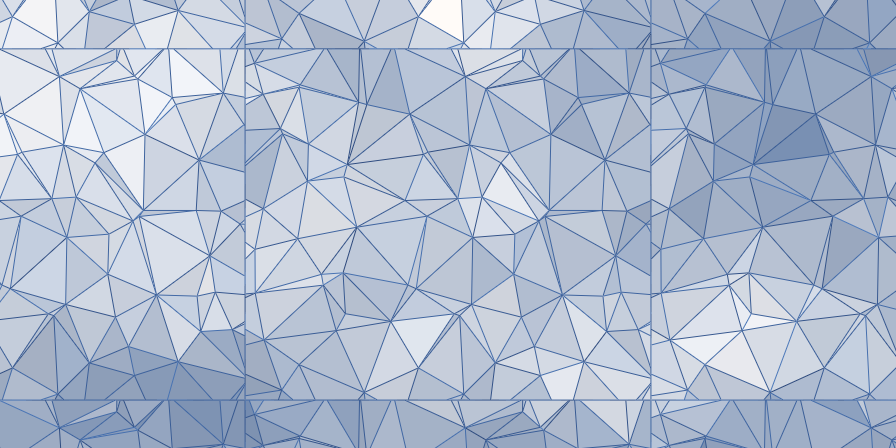
A WebGL 2 fragment shader for this background:

```glsl
#version 300 es
precision highp float;
// Tiled Delaunay mesh of flat blue-grey triangles with thin blue outlines.

uniform vec2 u_resolution;
out vec4 fragColor;

const int POINT_COUNT = 50;

vec2 hash2(vec2 p) {
    vec3 h = fract(p.xyx * vec3(0.1031, 0.1030, 0.0973));
    h += dot(h, h.yzx + 33.33);
    return fract((h.xx + h.yz) * h.zy);
}

float cross2(vec2 a, vec2 b) { return a.x * b.y - a.y * b.x; }

float cornerSlope(vec2 corner, vec2 offset) {
    return dot(hash2(corner + 71.0) * 2.0 - 1.0, offset);
}

float gradientNoise(vec2 p) {
    vec2 i = floor(p), f = p - i;
    vec2 u = f * f * f * (f * (f * 6.0 - 15.0) + 10.0);
    vec2 e = vec2(1, 0);
    return mix(mix(cornerSlope(i, f), cornerSlope(i + e, f - e), u.x),
               mix(cornerSlope(i + e.yx, f - e.yx), cornerSlope(i + 1.0, f - 1.0), u.x), u.y);
}

// Finds the Delaunay triangle around q; corners are relative to q.
void findTriangle(vec2 q, out vec2 a, out vec2 b, out vec2 c) {
    vec2 points[POINT_COUNT];
    for (int i = 0; i < 25; i++) {
        vec2 cell = floor(q) + vec2(i % 5 - 2, i / 5 - 2);
        vec2 site = cell + 0.04 + 0.92 * hash2(cell + 19.0) - q;
        // A few cells get a close second point, which makes tight clusters.
        float paired = step(hash2(cell + 47.0).x, 0.2);
        points[2 * i] = site;
        points[2 * i + 1] = site + paired * 0.5 * (hash2(cell + 83.0) - 0.5);
    }

    // Start from a huge triangle, then pivot down the paraboloid's lower hull.
    a = vec2(-9, -5);
    b = vec2(9, -5);
    c = vec2(0, 10);
    for (int pivot = 0; pivot < 20; pivot++) {
        vec2 ab = b - a, ac = c - a;
        float zb = dot(b, b) - dot(a, a), zc = dot(c, c) - dot(a, a);
        vec2 slope = vec2(zb * ac.y - zc * ab.y, ab.x * zc - ac.x * zb) / cross2(ab, ac);
        float height = dot(a, a) - dot(slope, a);

        float deepest = 0.0002;
        vec2 d = vec2(0);
        for (int i = 0; i < POINT_COUNT; i++) {
            float depth = dot(slope, points[i]) + height - dot(points[i], points[i]);
            if (depth > deepest) { deepest = depth; d = points[i]; }
        }
        if (deepest <= 0.0002) break;

        // Swap in the new corner so that the triangle still surrounds q.
        float da = cross2(d, a), db = cross2(d, b), dc = cross2(d, c);
        if (da >= 0.0 && db <= 0.0) c = d;
        else if (db >= 0.0 && dc <= 0.0) a = d;
        else b = d;
    }
}

void nearestEdge(vec2 a, vec2 b, inout float best, inout vec2 middle) {
    float dist = abs(cross2(a, b)) / max(length(b - a), 0.0001);
    if (dist < best) { best = dist; middle = 0.5 * (a + b); }
}

// Broad light and dark areas, 0 is pale and 1 is deep blue.
float shadeField(vec2 p, float aspect) {
    vec2 s = vec2(p.x * 2.0 / aspect, p.y);
    vec2 dark = s - vec2(1.75, 0.8), pale = s - vec2(0.08, 0.76), low = s - vec2(1.65, 0.3);
    float shade = 0.29 + 0.57 * exp(-dot(dark, dark) / 0.09);
    shade -= 0.32 * exp(-dot(pale, pale) / 0.07) + 0.15 * exp(-dot(low, low) / 0.05);
    shade += 0.33 * smoothstep(0.34, 0.0, p.y);
    return shade + 0.6 * gradientNoise(p * 3.3 + 5.0);
}

void main() {
    float pixel = 1.0 / u_resolution.y;
    vec2 p = gl_FragCoord.xy * pixel;

    // Repeating tile
    vec2 tileSize = vec2(0.906, 0.784);
    vec2 local = mod(p - vec2(0.547, 0.107), tileSize);
    float cellSize = 0.104;

    vec2 a, b, c;
    findTriangle(local / cellSize + 20.0, a, b, c);

    // Flat fill, shaded at the triangle's centre
    vec2 centre = p + (a + b + c) * cellSize / 3.0;
    float shade = shadeField(centre, u_resolution.x * pixel);
    shade += 0.4 * gradientNoise(centre * 29.0 + 3.0);
    vec3 color = vec3(0.92, 0.93, 0.95) - clamp(shade, -0.16, 1.15) * vec3(0.50, 0.42, 0.30);
    color += vec3(-0.03, 0.0, 0.035) * gradientNoise(centre * 23.0 + 40.0);

    // Triangle outlines and tile seams
    float edge = 9.0;
    vec2 middle = vec2(0);
    nearestEdge(a, b, edge, middle);
    nearestEdge(b, c, edge, middle);
    nearestEdge(c, a, edge, middle);
    vec2 seam = min(local, tileSize - local);
    float dist = min(edge * cellSize, min(seam.x, seam.y));
    float tone = 0.5 + gradientNoise((p + middle * cellSize) * 17.0);
    vec3 lineColor = mix(vec3(0.17, 0.28, 0.48), vec3(0.30, 0.48, 0.74), clamp(tone, 0.0, 1.0));
    color = mix(color, lineColor, clamp((0.0011 - dist) / pixel + 0.5, 0.0, 1.0));

    fragColor = vec4(clamp(color, 0.0, 1.0), 1.0);
}
```
